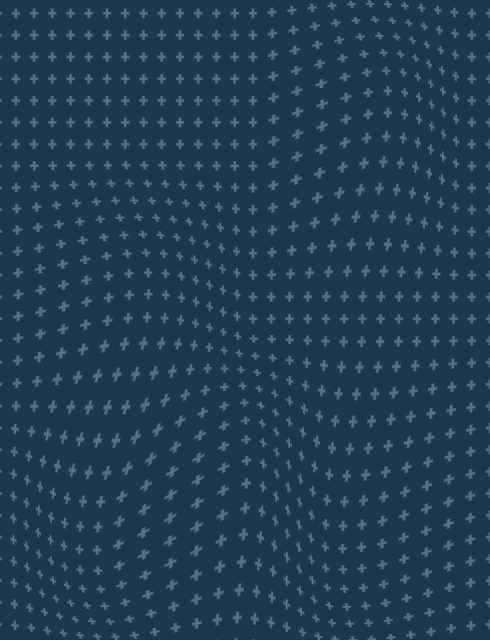
Give the GLSL for this pattern, as a WebGL 1 fragment shader.

```glsl
precision highp float;

uniform vec2 u_resolution;

#define PITCH vec2(0.0285, 0.0341)
#define FIRST_MARK vec2(0.0247, 0.0208)
#define ARM_REACH vec2(0.0064, 0.0073)
#define ARM_HALF_WIDTH 0.0021
#define THREAD_PITCH 0.0045
#define THREAD_DEPTH 0.16
#define GROUND vec3(0.112, 0.217, 0.300)
#define INK vec3(0.368, 0.448, 0.505)

// Smooth push that fades to zero at the edge of its extent, in lattice cells.
vec2 push(vec2 cell, vec2 centre, vec2 extent, vec2 shift) {
  vec2 reach = min(abs(cell - centre) / extent, 1.0);
  vec2 falloff = max(cos(1.5708 * reach), 0.0);
  falloff *= sqrt(falloff);
  return shift * falloff.x * falloff.y;
}

// Total displacement of a lattice point; rows count downward.
vec2 displacement(vec2 cell) {
  return push(cell, vec2(6.0, 13.7), vec2(7.0, 7.2), vec2(1.28, -1.14))
       + push(cell, vec2(19.0, 5.5), vec2(5.8, 7.8), vec2(1.41, -1.46))
       + push(cell, vec2(5.7, 23.0), vec2(6.5, 7.5), vec2(-1.55, 1.60))
       + push(cell, vec2(12.2, 22.0), vec2(6.0, 7.8), vec2(0.68, -1.53))
       + push(cell, vec2(19.0, 23.0), vec2(6.8, 8.5), vec2(-1.09, 1.53));
}

// Invert the displacement by damped fixed-point steps.
vec2 unwarp(vec2 target) {
  vec2 cell = target;
  for (int i = 0; i < 16; i++) {
    cell = mix(cell, target - displacement(cell), 0.8);
  }
  return cell;
}

float boxDistance(vec2 p, vec2 halfSize) {
  vec2 d = abs(p) - halfSize;
  return length(max(d, 0.0)) + min(max(d.x, d.y), 0.0);
}

float plusDistance(vec2 p) {
  float across = boxDistance(p, vec2(ARM_REACH.x, ARM_HALF_WIDTH));
  float upright = boxDistance(p, vec2(ARM_HALF_WIDTH, ARM_REACH.y));
  return min(across, upright);
}

void main() {
  vec2 p = gl_FragCoord.xy / u_resolution.y;
  p.y = 1.0 - p.y;

  // One plus per cell of the warped lattice
  vec2 cell = unwarp((p - FIRST_MARK) / PITCH);
  vec2 local = (fract(cell + 0.5) - 0.5) * PITCH;
  float edge = 0.9 / u_resolution.y;
  float mark = 1.0 - smoothstep(-edge, edge, plusDistance(local));

  // Faint weave inside the ink
  vec2 thread = 0.5 + 0.5 * cos(6.28318 * p / THREAD_PITCH);
  float weave = 1.0 - THREAD_DEPTH * thread.x * thread.y;

  gl_FragColor = vec4(mix(GROUND, INK, mark * weave), 1.0);
}
```
